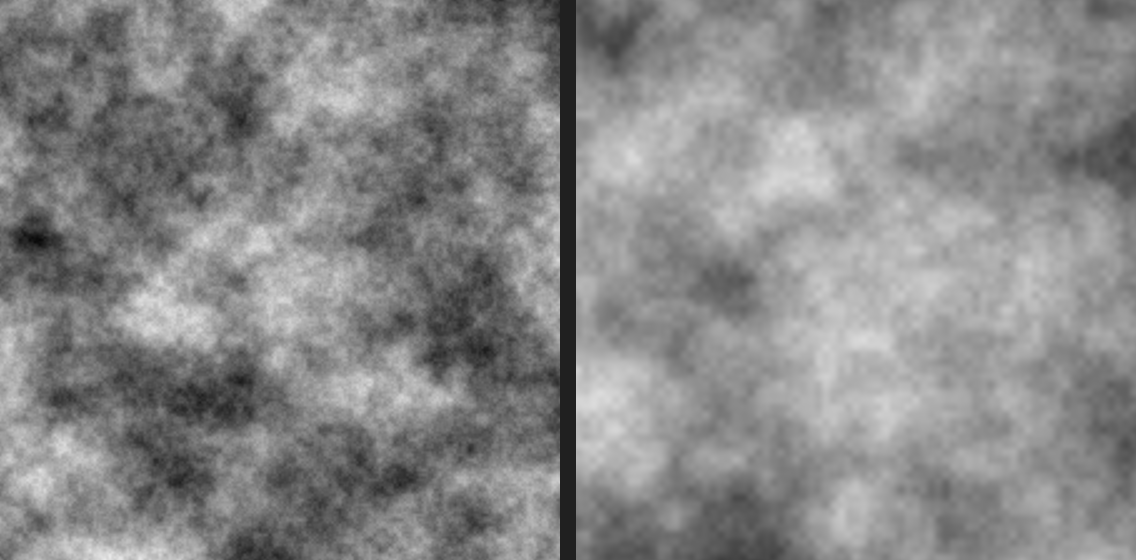
Left, the full canvas; right, a detail of the centre.
Reproduce this texture procedurally as a Shadertoy shader.

```glsl
// Grainy grey cloud texture: fractal value noise.
// Six octaves of smoothly blended lattice values are summed, each with
// double the frequency and about two thirds the strength of the last.

// Integer hash of a lattice point, mapped to 0..1
float hash(ivec2 cell, int octave) {
    uvec2 q = uvec2(cell + 64) * uvec2(1597u, 3571u);
    uint h = q.x ^ (q.y << 7) ^ (uint(octave + 1) * 7919u);
    h = (h ^ (h >> 16)) * 0x7feb352du;
    h = (h ^ (h >> 15)) * 0x846ca68bu;
    h ^= h >> 16;
    return float(h >> 8) / 16777216.0;
}

// Value noise with smoothstep blending between the four cell corners
float valueNoise(vec2 p, int octave) {
    ivec2 cell = ivec2(floor(p));
    vec2 blend = smoothstep(0.0, 1.0, fract(p));
    float bottom = mix(hash(cell, octave), hash(cell + ivec2(1, 0), octave), blend.x);
    float top = mix(hash(cell + ivec2(0, 1), octave), hash(cell + ivec2(1, 1), octave), blend.x);
    return mix(bottom, top, blend.y);
}

// Octave sum, centred on zero
float cloud(vec2 p) {
    float sum = 0.0;
    float amplitude = 0.45;
    for (int octave = 0; octave < 6; octave++) {
        sum += amplitude * (valueNoise(p, octave) - 0.5);
        p *= 2.0;
        amplitude *= 0.695;
    }
    return sum;
}

void mainImage(out vec4 fragColor, in vec2 fragCoord) {
    vec2 uv = fragCoord / iResolution.y;

    // Seven coarse cells across the canvas, around a middle grey
    float grey = 0.486 + cloud(uv * 7.0);
    fragColor = vec4(vec3(clamp(grey, 0.0, 1.0)), 1.0);
}
```
